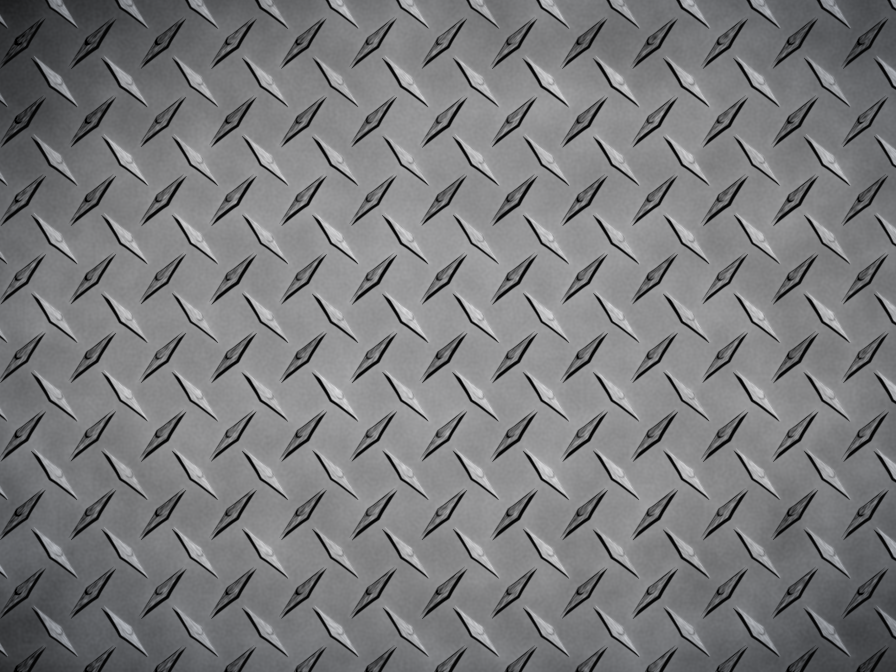
A Shadertoy shader for this texture:

```glsl
// Steel tread plate: two interleaved lattices of pointed studs, one bright and
// one dark, leaning opposite ways. Each stud is a tapered lens with a black
// shaded edge; the plate has cloudy wear, fine grain and a dark vignette.

// Layout, in units of the canvas height
const vec2  PERIOD        = vec2(0.1045, 0.1169);
const vec2  BRIGHT_ORIGIN = vec2(0.5014, 0.5288);
const vec2  BRIGHT_AXIS   = vec2(0.660, -0.751);
const vec2  DARK_AXIS     = vec2(0.670, 0.742);
const float HALF_LENGTH   = 0.0495;
const float BRIGHT_WIDTH  = 0.0090;   // half width at the middle
const float DARK_WIDTH    = 0.0086;
const float BRIGHT_EDGE   = 0.0036;   // thickness of the black edge
const float DARK_EDGE     = 0.0046;

// Tones
const float PLATE_TONE  = 0.595;
const float BLACK_TONE  = 0.015;
const float CLOUD_DEPTH = 0.09;
const float GRAIN_DEPTH = 0.035;
const float GLOW        = 0.045;
const vec3  STEEL_TINT  = vec3(0.996, 0.997, 1.005);
const vec3  COOL_TINT   = vec3(0.970, 0.995, 1.035);

vec2 hash2(vec2 p) {
    vec3 q = fract(p.xyx * vec3(0.1031, 0.1030, 0.0973));
    q += dot(q, q.yzx + 33.33);
    return fract((q.xx + q.yz) * q.zy);
}

float gradientNoise(vec2 p) {
    vec2 i = floor(p), f = fract(p);
    vec2 u = f * f * f * (f * (f * 6.0 - 15.0) + 10.0);
    vec4 n;
    for (int k = 0; k < 4; k++) {
        vec2 corner = vec2(k & 1, k >> 1);
        n[k] = dot(hash2(i + corner + 50.0) * 2.0 - 1.0, f - corner);
    }
    return mix(mix(n.x, n.y, u.x), mix(n.z, n.w, u.x), u.y);
}

float cloud(vec2 p) {
    float sum = 0.0, gain = 1.0;
    for (int i = 0; i < 4; i++) {
        sum += gain * gradientNoise(p);
        p = p * 2.03 + 7.1;
        gain *= 0.6;
    }
    return sum;
}

// Coverage of a shape from its signed distance
float fill(float d, float blur) {
    return 1.0 - smoothstep(-blur, blur, d);
}

// Lens with tapering tips and a slightly swollen middle; q = (along, across)
float studDistance(vec2 q, float width) {
    float s = abs(q.x) / HALF_LENGTH;
    float profile = max(1.0 - s, 0.0) + 0.10 * exp(-s * s * 45.0);
    float tip = max(s - 1.0, 0.0) * HALF_LENGTH;
    float side = abs(q.y) - width * profile;
    return length(vec2(max(side, 0.0), tip)) + min(side, 0.0);
}

// Draws one lattice of studs over the given tone
float addStuds(float tone, float plate, vec2 p, vec2 origin, vec2 axis,
               float width, float edge, bool bright, float px) {
    vec2 cell = round((p - origin) / PERIOD);
    vec2 local = p - origin - cell * PERIOD;
    vec2 q = vec2(dot(local, axis), dot(local, vec2(-axis.y, axis.x)));
    vec2 vary = hash2(cell + (bright ? 90.0 : 140.0)) - 0.5;
    float d = studDistance(q, width);
    float s = q.x / HALF_LENGTH, v = q.y / width;

    // Soft light on the plate around the foot, then the black edge
    tone += GLOW * exp(-max(d, 0.0) / 0.005) * (0.5 + plate);
    float reach = edge * (1.0 + 0.25 * vary.x) * (bright ? 1.0 - 0.4 * s : 1.0);
    float shadow = fill(studDistance(q + vec2(0.0, reach), width), px);
    tone = mix(tone, BLACK_TONE, shadow);

    // Two facets meeting at a ridge, with scuffs along the stud
    float facet = smoothstep(-0.25, 0.25, v);
    float scuff = gradientNoise(vec2(q.x * 110.0, q.y * 380.0) + cell * 9.7);
    float body = bright ? plate * 0.62 + 0.35 + 0.06 * facet
                        : plate * mix(0.92, 0.66, facet);
    body += 0.06 * vary.y + (bright ? 0.13 : 0.22) * scuff;

    // Low knob towards the far side, creased along one flank
    vec2 k = (q - vec2(0.001, 0.35 * width)) / vec2(0.0080, 0.0048);
    float rim = length(k) - 1.0;
    float flank = smoothstep(-0.4, 0.8, bright ? k.x : -k.x);
    body -= (bright ? 0.16 : 0.30) * flank * exp(-rim * rim * 16.0);

    // Dark far rim: faint on bright studs, black towards the tip of dark ones
    float far = smoothstep(-0.0020, -0.0004, d) * smoothstep(0.0, 0.3, v);
    body *= 1.0 - far * (bright ? 0.12 : mix(0.45, 0.95, smoothstep(0.0, 0.6, s)));
    return mix(tone, body, fill(d, px));
}

void mainImage(out vec4 fragColor, in vec2 fragCoord) {
    float px = 1.0 / iResolution.y;
    vec2 p = fragCoord * px;

    // Plate: vignette, heavier at the upper left, with clouds and grain
    vec2 c = (fragCoord / iResolution.xy - vec2(0.515, 0.53)) * 2.0;
    float r2 = dot(c, c);
    float light = 1.0 - 0.15 * r2 - 0.08 * r2 * r2;
    light -= 0.22 * smoothstep(0.9, 2.0, c.y - c.x);
    float plate = PLATE_TONE * max(light, 0.06);
    plate *= 1.0 + CLOUD_DEPTH * cloud(p * 9.0) * (1.0 + r2);
    plate += GRAIN_DEPTH * gradientNoise(p * 190.0);

    float tone = addStuds(plate, plate, p, BRIGHT_ORIGIN, BRIGHT_AXIS,
                          BRIGHT_WIDTH, BRIGHT_EDGE, true, px);
    tone = addStuds(tone, plate, p, BRIGHT_ORIGIN + 0.5 * PERIOD, DARK_AXIS,
                    DARK_WIDTH, DARK_EDGE, false, px);

    vec3 tint = mix(STEEL_TINT, COOL_TINT, smoothstep(0.5, 1.8, r2));
    fragColor = vec4(clamp(tone * tint, 0.0, 1.0), 1.0);
}
```
